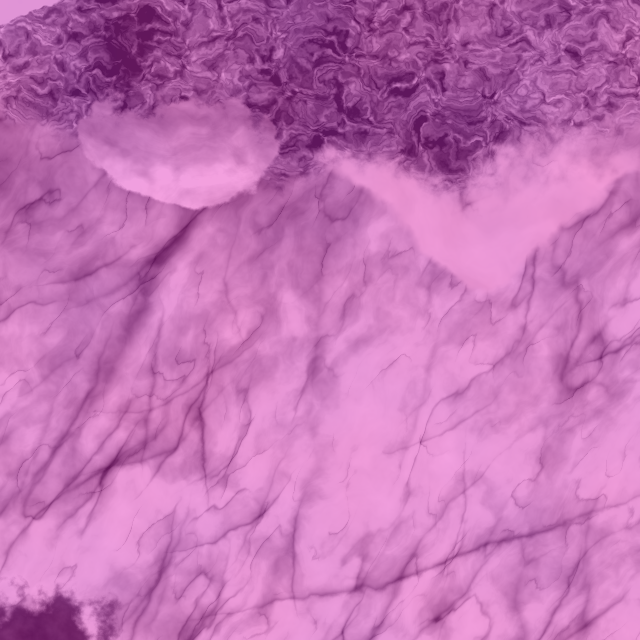
A three.js fragment shader for this texture:

```glsl
// Stained tissue: a fibrous violet mass above a pale, creased pink membrane.
// A single tone value is built from gradient noise, ridged folds and tapered
// strands, then mapped on a straight ramp from light pink to deep purple.
#define LIGHT_PINK vec3(0.905, 0.583, 0.832)
#define DEEP_PURPLE vec3(0.46, 0.155, 0.42)
#define VIOLET_SHIFT vec3(-0.05, -0.008, 0.015)
#define GRAIN_ANGLE 1.0
#define FOLD_WIDTH 0.05
#define STRAND_COUNT 38
#define STRAND_WIDTH 0.004
#define FIBRE_SCALE 42.0
#define TISSUE_TONE 0.72
#define MEMBRANE_TONE -0.03
varying vec2 vUv;

vec2 hash2(vec2 p) {
  vec3 q = fract(p.xyx * vec3(0.1031, 0.1030, 0.0973));
  q += dot(q, q.yzx + 33.33);
  return fract((q.xx + q.yz) * q.zy);
}
mat2 rotation(float a) { return mat2(cos(a), -sin(a), sin(a), cos(a)); }
float corner(vec2 cell, vec2 offset, vec2 f) {
  return dot(hash2(cell + offset) * 2.0 - 1.0, f - offset);
}
float gradientNoise(vec2 p) {
  vec2 i = floor(p), f = p - i;
  vec2 u = f * f * f * (f * (f * 6.0 - 15.0) + 10.0);
  float low = mix(corner(i, vec2(0, 0), f), corner(i, vec2(1, 0), f), u.x);
  float high = mix(corner(i, vec2(0, 1), f), corner(i, vec2(1, 1), f), u.x);
  return 1.3 * mix(low, high, u.y);
}
float fbm(vec2 p) {
  float sum = 0.0, amp = 0.6;
  for (int i = 0; i < 5; i++) {
    sum += amp * gradientNoise(p);
    p = rotation(0.6) * p * 2.03 + 19.7;
    amp *= 0.5;
  }
  return sum;
}
vec2 warp(vec2 p) { return vec2(fbm(p + 3.1), fbm(p + 47.3)); }

// Crease profile: a thin core, crisp on one side and fading out on the other
float fold(float d, float w) {
  float a = abs(d) / w;
  return 0.7 * exp(-a / (d > 0.0 ? 2.8 : 0.8)) + 0.45 * exp(-a * a * 2.5);
}
// Web of broken creases, stretched along the grain
float creases(vec2 p, float scale) {
  vec2 q = rotation(GRAIN_ANGLE) * p * scale * vec2(0.5, 1.15);
  q += 0.6 * warp(q * 0.8);
  float presence = smoothstep(-0.1, 0.4, gradientNoise(q * 0.7 + 17.0));
  return fold(gradientNoise(q + 5.0), FOLD_WIDTH) * presence;
}
// Tapered, slightly bowed strand centred on c
float strand(vec2 p, vec2 c, float angle, float reach, float width, float bow) {
  vec2 q = rotation(angle) * (p - c);
  float u = q.x / reach, taper = max(1.0 - u * u, 0.0);
  return taper * fold(q.y + bow * u * u, width * (0.4 + taper));
}
float scatteredStrands(vec2 p) {
  float sum = 0.0;
  for (int i = 0; i < STRAND_COUNT; i++) {
    vec2 seed = vec2(float(i) * 7.0 + 2.0, 11.0), r = hash2(seed + 91.0), s = fract(r * 7.0);
    sum += strand(p, hash2(seed) * vec2(1.0, 0.68), mix(0.45, 1.7, r.x), mix(0.05, 0.17, r.y),
                  STRAND_WIDTH * (0.8 + 2.2 * s.x * s.x), 0.05 * (r.x - r.y)) * (0.3 + 0.7 * s.y);
  }
  return min(sum, 1.5);
}
float membraneTone(vec2 p, vec2 bend, float rough) {
  vec2 grain = rotation(GRAIN_ANGLE) * p, q = p + 0.035 * bend + 0.01 * rough;
  float t = MEMBRANE_TONE + 0.24 * smoothstep(0.3, 0.7, p.y);
  t += 0.46 * fbm(p * 4.0 + bend) + 0.44 * fbm(grain * vec2(7.0, 19.0) + 2.0 * bend);
  t += 0.19 * rough + 0.36 * creases(p, 6.0) + 0.34 * creases(p + 3.7, 12.0);
  t += 0.26 * creases(p + 8.3, 25.0) + 0.46 * scatteredStrands(q);
  t += 0.44 * strand(q, vec2(0.20, 0.49), 1.08, 0.26, 0.018, 0.02);
  t += 0.48 * strand(q, vec2(0.68, 0.12), 0.26, 0.42, 0.005, -0.02);
  return max(t, 0.3 * t);
}
float tissueTone(vec2 p, vec2 bend) {
  vec2 q = p * FIBRE_SCALE * vec2(0.8, 1.1) + 2.2 * warp(p * 14.0);
  float fibres = abs(gradientNoise(q)) - 0.7 * abs(gradientNoise(q * 2.1 + 9.0));
  float t = TISSUE_TONE - 0.25 * smoothstep(0.7, 1.0, p.x) - 0.15 * smoothstep(0.14, 0.0, p.x);
  t += 0.40 * fbm(p * 5.0 + bend) + 0.95 * (fibres - 0.06) + 0.46 * fbm(q * 0.9);
  vec2 clot = (p - vec2(0.19, 0.925) + 0.05 * bend) / 0.06;
  vec2 core = (p - vec2(0.52, 0.83)) / vec2(0.16, 0.08);
  return t + 0.38 * exp(-dot(clot, clot)) + 0.14 * exp(-dot(core, core));
}
void main() {
  vec2 p = vUv, bend = warp(p * 5.0), left = p - vec2(0.0, 0.73), cleft = p - vec2(0.44, 0.68);
  float rough = fbm(p * 26.0), x = p.x - 0.5;
  float tone = membraneTone(p, bend, rough);
  // Ragged lower border of the tissue mass, with soft stains below it
  float depth = p.y - 0.718 - 0.42 * x * x + 0.08 * bend.x + 0.05 * rough;
  float tissue = smoothstep(-0.02, 0.035, depth);
  tone += 0.32 * exp(-dot(left, left) * 60.0) + 0.25 * exp(-dot(cleft, cleft) * 200.0);
  tone = mix(tone, tissueTone(p, bend), tissue);
  // Pale scalloped lobe with a shadow below its rim
  float rim = length((p - vec2(0.28, 0.79)) / vec2(0.15, 0.12)) - 1.0 + 0.3 * bend.y + 0.1 * rough;
  float lobe = smoothstep(0.03, -0.03, rim);
  lobe *= smoothstep(0.865, 0.825, p.y + 0.12 * bend.x + 0.08 * rough);
  tone += 0.2 * exp(-max(rim, 0.0) * 7.0) * (1.0 - tissue);
  float lobeTone = 0.46 * smoothstep(0.70, 0.82, p.y + 0.08 * bend.x) + 0.2 * rough;
  tone = mix(tone, lobeTone + 0.45 * fbm(p * vec2(9.0, 24.0) + 2.0 * bend), lobe);
  // Smooth pink wedge under the mass, and the bare upper left corner
  float wedge = p.y - 0.52 - 0.9 * length(vec2(p.x - 0.75, 0.03)) + 0.08 * bend.y + 0.015 * rough;
  wedge = smoothstep(-0.008, 0.014, wedge);
  wedge *= smoothstep(0.78, 0.69, p.y + 0.12 * bend.x + 0.05 * rough);
  tone = mix(tone, 0.03 + 0.2 * fbm(p * 9.0 + bend), wedge);
  tone *= smoothstep(0.9, 1.0, p.x / 0.1 + (1.0 - p.y) / 0.045 + 0.3 * rough);
  // Dark frayed clump at the lower left
  vec2 clump = (p - vec2(0.06, 0.01)) / vec2(0.11, 0.07);
  float frayed = smoothstep(1.2, 0.5, length(clump) + 1.1 * rough + 0.3 * bend.x);
  tone = mix(tone, 1.05 + 0.3 * rough, frayed);
  // Colour ramp with a slow drift between pink and violet
  float violet = 0.8 * fbm(p * 4.5 + 31.0) + 0.3 * tissue * (1.0 - lobe) - 0.35 * wedge;
  vec3 color = mix(LIGHT_PINK, DEEP_PURPLE, clamp(tone, -0.1, 1.15));
  gl_FragColor = vec4(color + violet * VIOLET_SHIFT, 1.0);
}
```
